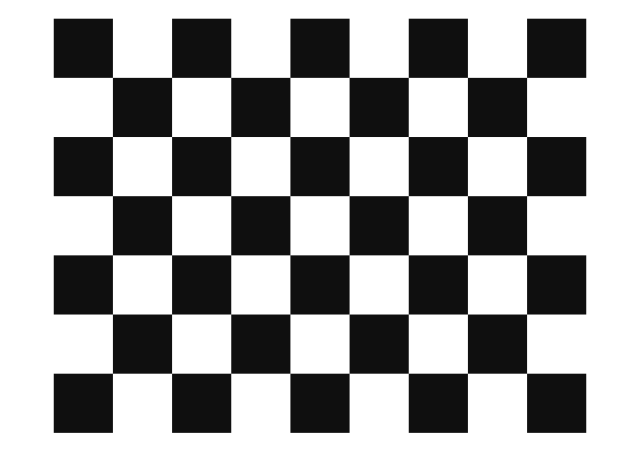
This pattern is drawn by a Shadertoy shader. Its source:

```glsl
// Black and white checkerboard, nine squares by seven, centred on a white margin.

const vec2 BOARD_CELLS = vec2(9.0, 7.0);
const float CELL_SIZE = 0.1309;                 // in canvas heights
const vec2 BOARD_CENTRE = vec2(0.0, 0.0005);    // offset from canvas centre
const vec3 PAPER = vec3(1.0);
const vec3 INK = vec3(0.06);

// Coverage of a shape from its signed distance (positive inside).
vec2 coverage(vec2 dist, float pixel) {
    return clamp(dist / pixel + 0.5, 0.0, 1.0);
}

// Smoothed square wave: +1 in even cells, -1 in odd cells.
vec2 squareWave(vec2 p, float pixel) {
    vec2 dist = 0.5 - abs(mod(p + 1.0, 2.0) - 1.0);
    return 2.0 * coverage(dist, pixel) - 1.0;
}

// Ink amount of a checker whose middle cell is blank.
float checker(vec2 p, float pixel) {
    vec2 wave = squareWave(p, pixel);
    return 0.5 - 0.5 * wave.x * wave.y;
}

// Coverage of a centred rectangle.
float boxMask(vec2 p, vec2 halfSize, float pixel) {
    vec2 inside = coverage(halfSize - abs(p), pixel);
    return inside.x * inside.y;
}

void mainImage(out vec4 fragColor, in vec2 fragCoord) {
    // Cell units, measured from the board centre
    vec2 canvas = (fragCoord - 0.5 * iResolution.xy) / iResolution.y;
    vec2 p = (canvas - BOARD_CENTRE) / CELL_SIZE;
    float pixel = 1.0 / (iResolution.y * CELL_SIZE);

    // Extend the outermost cells so only the mask softens the outer edge
    vec2 halfBoard = 0.5 * BOARD_CELLS;
    vec2 lastCentre = halfBoard - 0.5;
    vec2 q = clamp(p, -lastCentre, lastCentre);

    float ink = checker(q, pixel) * boxMask(p, halfBoard, pixel);
    fragColor = vec4(mix(PAPER, INK, ink), 1.0);
}
```
